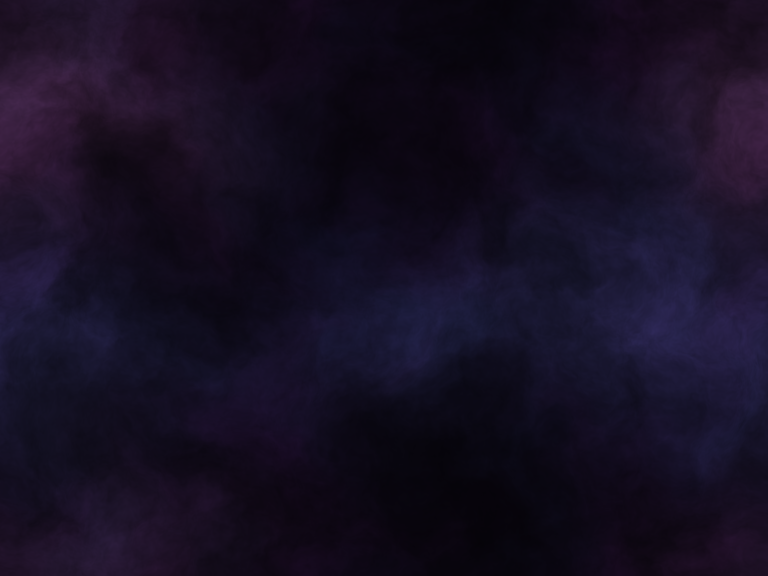
This texture is drawn by a Shadertoy shader. Its source:

```glsl
// Dark nebula: broad mauve and blue glows over near-black violet haze.
// Wrapped bell-shaped glows are bent by tiling gradient noise, then
// mottled with a finer smoke layer. Every part repeats once per canvas.

const float TAU = 6.2831853;
const vec3 NIGHT  = vec3(0.020, 0.012, 0.035);
const vec3 VIOLET = vec3(0.055, 0.015, 0.072);
const vec3 NAVY   = vec3(0.020, 0.026, 0.062);
const vec3 MAUVE  = vec3(0.130, 0.070, 0.120);
const vec3 BLUE   = vec3(0.080, 0.092, 0.172);
const vec2 CLOUD_CELLS = vec2(4.0, 3.0);    // whole numbers keep it tiling
const vec2 SMOKE_CELLS = vec2(16.0, 12.0);
const float WARP = 0.26;
const float SMOKE_DEPTH = 0.75;

// Integer hash: three inputs to three well mixed values in 0..1
vec3 hash3(uvec3 v) {
    v = v * 1664525u + 1013904223u;
    v.x += v.y * v.z; v.y += v.z * v.x; v.z += v.x * v.y;
    v ^= v >> 16u;
    v.x += v.y * v.z; v.y += v.z * v.x; v.z += v.x * v.y;
    return vec3(v >> 8u) / 16777216.0;
}

// Slope contribution of one lattice corner, wrapped to the period
float corner(vec2 cell, vec2 offset, vec2 period, uint seed) {
    uvec2 wrapped = uvec2(mod(cell, period) + 0.5);
    vec2 slope = hash3(uvec3(wrapped, seed)).xy * 2.0 - 1.0;
    return dot(slope, offset);
}

float gradientNoise(vec2 p, vec2 period, uint seed) {
    vec2 cell = floor(p), f = p - cell;
    vec2 w = f * f * f * (f * (f * 6.0 - 15.0) + 10.0);
    vec2 e = vec2(1.0, 0.0);
    float low  = mix(corner(cell, f, period, seed),
                     corner(cell + e, f - e, period, seed), w.x);
    float high = mix(corner(cell + e.yx, f - e.yx, period, seed),
                     corner(cell + 1.0, f - 1.0, period, seed), w.x);
    return mix(low, high, w.y);
}

// Layered noise centred on zero
float fbm(vec2 uv, vec2 cells, int octaves, float gain, uint seed) {
    float sum = 0.0, total = 0.0, amplitude = 1.0;
    for (int i = 0; i < octaves; i++) {
        sum += amplitude * gradientNoise(uv * cells, cells, seed + uint(i));
        total += amplitude;
        amplitude *= gain;
        cells *= 2.0;
    }
    return sum / total;
}

// Soft bell that wraps around the canvas edges
float glow(vec2 uv, vec2 centre, vec2 spread) {
    vec2 sharpness = 1.0 / (TAU * TAU * spread * spread);
    return exp(dot(sharpness, cos(TAU * (uv - centre)) - 1.0));
}

void mainImage(out vec4 fragColor, in vec2 fragCoord) {
    vec2 uv = fragCoord / iResolution.xy;

    // Bend the broad forms into ragged clouds
    vec2 bend = vec2(fbm(uv, CLOUD_CELLS, 6, 0.55, 11u),
                     fbm(uv, CLOUD_CELLS, 6, 0.55, 31u));
    vec2 p = uv + WARP * bend;

    // Large glows
    float mauve = glow(p, vec2(0.10, 0.79), vec2(0.13, 0.12))
                + 0.50 * glow(p, vec2(0.98, 0.76), vec2(0.07, 0.12))
                + 0.45 * glow(p, vec2(0.12, 0.08), vec2(0.16, 0.10));
    float blue = 0.9 * glow(p, vec2(0.09, 0.35), vec2(0.11, 0.11))
               + glow(p, vec2(0.79, 0.49), vec2(0.12, 0.11))
               + 0.55 * glow(p, vec2(0.52, 0.39), vec2(0.12, 0.09));

    // Medium clouds, haze tint and fine smoke
    float cloud = smoothstep(-0.3, 0.3, fbm(p, CLOUD_CELLS, 6, 0.55, 51u));
    float tint = smoothstep(-0.25, 0.25, fbm(p, CLOUD_CELLS, 5, 0.5, 71u));
    float smoke = fbm(uv + 0.1 * bend, SMOKE_CELLS, 5, 0.75, 91u);

    vec3 color = NIGHT + cloud * mix(VIOLET, NAVY, tint);
    color += (MAUVE * mauve + BLUE * blue) * (0.65 + 0.7 * cloud);
    color *= 1.0 + SMOKE_DEPTH * smoke;
    fragColor = vec4(color, 1.0);
}
```
